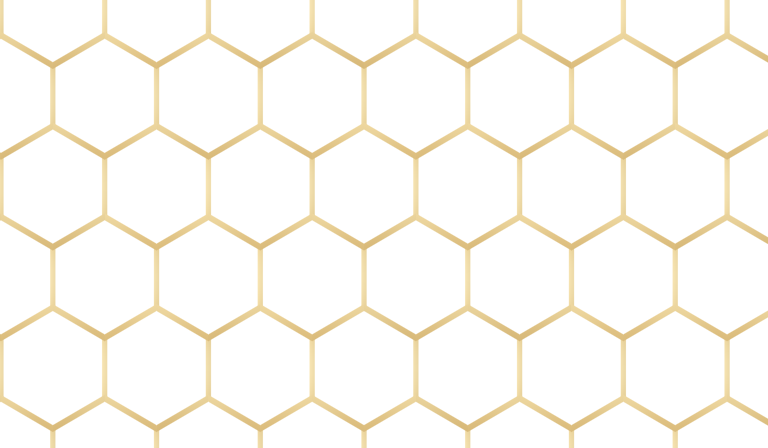
Give the GLSL for this pattern, as a WebGL 2 fragment shader.

```glsl
#version 300 es
precision highp float;
// Honeycomb of thin, softly shaded gold struts on white.

uniform vec2 u_resolution;
out vec4 fragColor;

// Lengths are fractions of the canvas width, measured from the top left.
const vec2 CELL = vec2(0.13507, 0.11816);    // column and row spacing
const vec2 FIRST_PEAK = vec2(0.1363, 0.0460);
const float RISE = CELL.y / 3.0;             // height of the zigzag
const float DIAGONAL_WIDTH = 0.0077;
const float UPRIGHT_WIDTH = 0.0068;
const float EDGE_PIXELS = 0.75;              // half-width of the edge blend
const float TINT_VARIATION = 0.02;

const vec3 PAPER = vec3(1.0);
const vec3 GOLD_PALE = vec3(0.95, 0.88, 0.69);
const vec3 GOLD_MID = vec3(0.92, 0.83, 0.61);
const vec3 GOLD_DEEP = vec3(0.86, 0.74, 0.49);

float hash(vec2 p) {
    vec3 q = fract(vec3(p.xyx) * 0.1031);
    q += dot(q, q.yzx + 33.33);
    return fract((q.x + q.y) * q.z);
}

float coverage(float signedDistance, float pixel) {
    float blend = EDGE_PIXELS * pixel;
    return 1.0 - smoothstep(-blend, blend, signedDistance);
}

void main() {
    float pixel = 1.0 / u_resolution.x;
    vec2 p = vec2(gl_FragCoord.x, u_resolution.y - gl_FragCoord.y) * pixel - FIRST_PEAK;

    // Staggered rows, each folded about its peaks
    float row = floor(p.y / CELL.y);
    float column = p.x / CELL.x - 0.5 * mod(row, 2.0);
    float halfCell = 0.5 * CELL.x;
    vec2 q = vec2(abs(fract(column + 0.5) - 0.5) * CELL.x, p.y - row * CELL.y);

    // Nearest zigzag: this row's, or the mirrored one below
    vec2 normal = normalize(vec2(-RISE, halfCell));
    float across = dot(q, normal);
    float along = q.x / halfCell;
    float zigzagRow = row;
    float acrossNext = dot(vec2(halfCell - q.x, q.y - CELL.y), normal);
    if (abs(acrossNext) < abs(across)) {
        across = acrossNext;
        along = 1.0 - along;
        zigzagRow += 1.0;
    }
    float diagonal = coverage(abs(across) - 0.5 * DIAGONAL_WIDTH, pixel);

    // Upright strut from each valley to the next peak
    float side = (fract(column) - 0.5) * CELL.x;
    float upright = coverage(max(abs(side) - 0.5 * UPRIGHT_WIDTH, RISE - q.y), pixel);

    // Diagonals deepen towards the valleys
    vec3 diagonalGold = mix(GOLD_MID, GOLD_DEEP, smoothstep(0.0, 1.0, along));
    diagonalGold -= 0.015 * clamp(across / DIAGONAL_WIDTH, -0.5, 0.5);
    float strut = floor(2.0 * p.x / CELL.x);
    diagonalGold += TINT_VARIATION * (hash(vec2(strut, zigzagRow) + 40.0) - 0.5);

    // Uprights are palest at mid-length, with a lighter left edge
    float height = clamp((q.y - RISE) / (CELL.y - RISE), 0.0, 1.0);
    float sheen = 4.0 * height * (1.0 - height);
    vec3 uprightGold = mix(GOLD_MID, GOLD_PALE, 0.8 * sheen);
    uprightGold -= 0.04 * clamp(side / UPRIGHT_WIDTH, -0.5, 0.5);
    uprightGold += TINT_VARIATION * (hash(vec2(floor(column), row) + 90.0) - 0.5);

    vec3 color = mix(PAPER, uprightGold, upright);
    color = mix(color, diagonalGold, diagonal);
    fragColor = vec4(color, 1.0);
}
```
